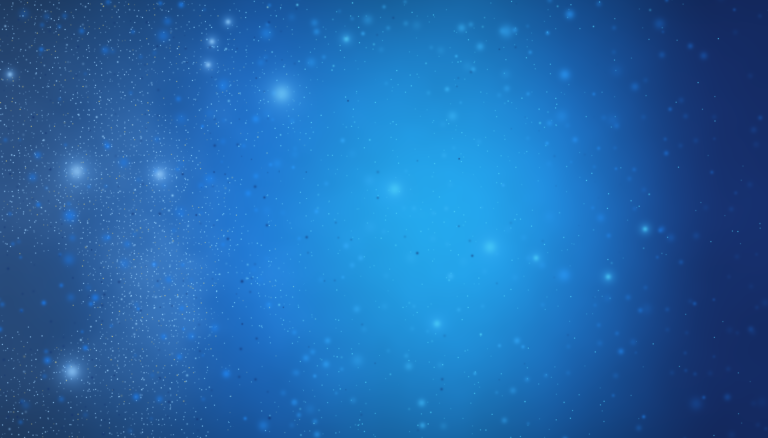
Reproduce this background procedurally as a Shadertoy shader.

```glsl
const vec3 SLATE = vec3(0.165, 0.315, 0.52);
const vec3 STEEL = vec3(0.15, 0.38, 0.67);
const vec3 AZURE = vec3(0.13, 0.45, 0.85);
const vec3 OCEAN = vec3(0.12, 0.50, 0.84);
const vec3 COBALT = vec3(0.11, 0.40, 0.76);
const vec3 NAVY = vec3(0.085, 0.18, 0.42);
const vec3 CYAN = vec3(0.14, 0.66, 0.91);
const vec3 PALE = vec3(0.62, 0.83, 1.0);
const vec3 AQUA = vec3(0.30, 0.82, 0.98);
const vec3 ELECTRIC = vec3(0.10, 0.50, 0.98);
const vec3 GOLD = vec3(0.78, 0.76, 0.52);
const vec3 INK = vec3(0.06, 0.18, 0.43);
const vec2 CORE = vec2(0.56, 0.49);
const float EDGE_SHADE = 0.30;

// Main glows: horizontal share, vertical share, radius
const int GLOWS = 15;
const vec3 GLOW[GLOWS] = vec3[](
    vec3(0.367, 0.786, 0.030), vec3(0.514, 0.568, 0.022),
    vec3(0.638, 0.436, 0.022), vec3(0.569, 0.261, 0.013),
    vec3(0.698, 0.411, 0.010), vec3(0.792, 0.368, 0.010),
    vec3(0.840, 0.477, 0.009), vec3(0.276, 0.905, 0.010),
    vec3(0.271, 0.852, 0.010), vec3(0.297, 0.950, 0.009),
    vec3(0.451, 0.911, 0.010), vec3(0.013, 0.830, 0.009),
    vec3(0.094, 0.152, 0.022), vec3(0.100, 0.609, 0.024),
    vec3(0.208, 0.602, 0.018));

float hash(vec2 p) {
    vec3 q = fract(vec3(p.xyx) * 0.1031);
    q += dot(q, q.yzx + 33.33);
    return fract((q.x + q.y) * q.z);
}

float noise(vec2 p) {
    vec2 i = floor(p), f = fract(p);
    f = f * f * (3.0 - 2.0 * f);
    return mix(mix(hash(i), hash(i + vec2(1, 0)), f.x),
               mix(hash(i + vec2(0, 1)), hash(i + vec2(1, 1)), f.x), f.y);
}

float fbm(vec2 p) {
    float sum = 0.0, amp = 0.5;
    for (int i = 0; i < 4; i++) {
        sum += amp * noise(p);
        p = p * 2.03 + 17.3;
        amp *= 0.5;
    }
    return sum;
}

// One soft dot per occupied cell: x is its strength, y a random tint
vec2 dots(vec2 p, float scale, float radius, float density, float seed) {
    vec2 cell = floor(p * scale) + seed;
    vec2 centre = 0.25 + 0.5 * vec2(hash(cell + 11.7), hash(cell + 47.1));
    float size = max(radius * mix(0.6, 1.2, hash(cell + 5.3)), 0.7 * scale / iResolution.y);
    float d = length(fract(p * scale) - centre) / size;
    float power = mix(0.25, 1.0, pow(hash(cell + 83.9), 2.0));
    return vec2(exp(-d * d) * power * step(hash(cell), density), hash(cell + 29.0));
}

vec3 backdrop(vec2 uv) {
    float x = uv.x;
    vec3 col = mix(SLATE, STEEL, smoothstep(0.0, 0.22, x));
    col = mix(col, AZURE, smoothstep(0.16, 0.36, x));
    col = mix(col, OCEAN, smoothstep(0.34, 0.54, x));
    col = mix(col, COBALT, smoothstep(0.60, 0.76, x));
    col = mix(col, NAVY, smoothstep(0.70, 0.95, x));
    // Darker top and bottom, then the bright core
    float v = 2.0 * uv.y - 1.0;
    col *= 1.0 - EDGE_SHADE * v * v * (1.0 - 0.6 * smoothstep(0.75, 1.0, x));
    vec2 q = (uv - CORE) / vec2(0.20, 0.36);
    return mix(col, CYAN, 0.88 * exp(-dot(q, q)));
}

void mainImage(out vec4 fragColor, in vec2 fragCoord) {
    vec2 uv = fragCoord / iResolution.xy;
    vec2 p = fragCoord / iResolution.y;
    vec3 col = backdrop(uv);

    // Mist and dust are thickest on the left
    float cloud = fbm(p * 4.0 + 3.7);
    float left = 1.0 - smoothstep(0.15, 0.50, uv.x);
    vec2 band = (uv - vec2(0.20, 0.46)) / vec2(0.17, 0.33);
    float mist = exp(-dot(band, band));
    col *= 1.0 + 0.16 * (cloud - 0.47);
    col = mix(col, PALE, 0.20 * mist * smoothstep(0.30, 0.75, cloud));

    // Dark specks
    float speck = dots(p, 32.0, 0.10, 0.08 + 0.22 * left, 210.0).x;
    col = mix(col, INK, 0.55 * speck * (1.0 - smoothstep(0.55, 0.85, uv.x)));

    // Fine dust, from coarse to small
    float dust = 0.08 + 0.35 * left + 0.45 * mist;
    dust *= smoothstep(0.20, 0.60, cloud) * (1.0 - 0.8 * smoothstep(0.6, 0.9, uv.x));
    vec3 dustTint = mix(AQUA, PALE, left);
    for (int i = 0; i < 4; i++) {
        float k = float(i);
        vec2 s = dots(p + 0.37 * k, 24.0 + 17.0 * k, 0.06 + 0.015 * k, dust, 31.0 * k);
        vec3 tint = mix(dustTint, GOLD, left * step(0.88, s.y));
        col = mix(col, tint, 0.70 * s.x);
    }

    // Blurred blue beads
    for (int i = 0; i < 3; i++) {
        float k = float(i);
        vec2 s = dots(p + 0.23 * k, 9.0 + 5.0 * k, 0.11, 0.34, 97.0 + 19.0 * k);
        vec3 tint = mix(ELECTRIC, AQUA, 0.7 * exp(-pow((uv.x - 0.56) / 0.2, 2.0)));
        col = mix(col, tint, s.x * mix(0.65, 0.25, smoothstep(0.7, 1.0, uv.x)));
    }

    // Main glows: a halo around a small bright heart
    for (int i = 0; i < GLOWS; i++) {
        vec3 g = GLOW[i];
        float d = length((uv - g.xy) * vec2(iResolution.x / iResolution.y, 1.0)) / g.z;
        vec3 tint = mix(PALE, AQUA, smoothstep(0.25, 0.50, g.x));
        col = mix(col, mix(ELECTRIC, tint, 0.6), 0.40 * exp(-0.4 * d * d));
        col = mix(col, tint, 0.60 * exp(-2.5 * d * d));
    }
    fragColor = vec4(col, 1.0);
}
```
